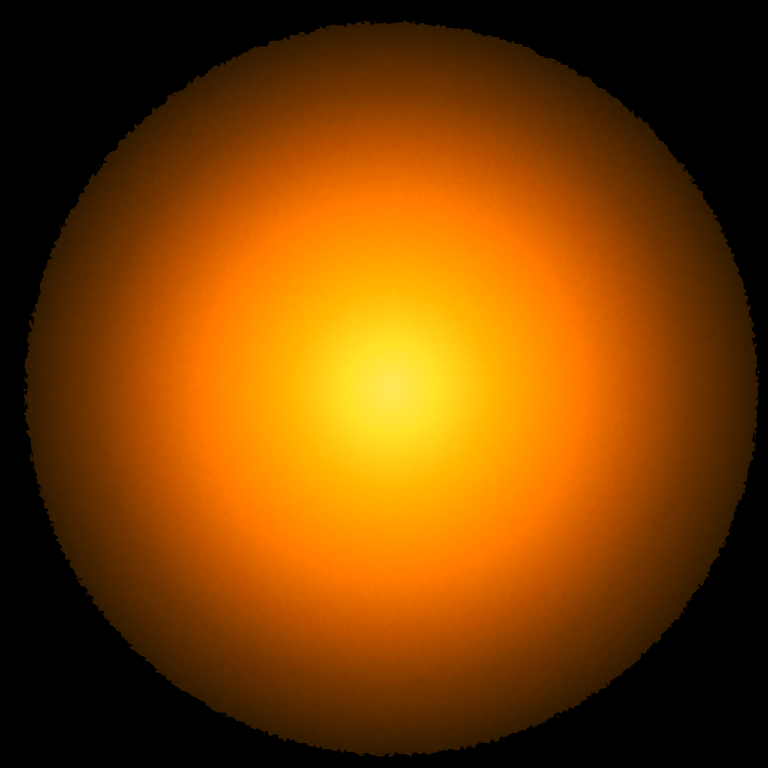
A WebGL 1 fragment shader for this background:

```glsl
precision highp float;
// A glowing amber disc with a ragged rim and fine grain on black.

uniform vec2 u_resolution;

const vec2 CENTER = vec2(0.510, 0.494);
const float RADIUS = 0.477;
const float RIM_SOFTNESS = 0.0012;
const float GRAIN_CELLS = 256.0;
const float GRAIN_SHIFT = 0.007;  // radial jitter, in canvas units

const vec3 CORE = vec3(1.00, 0.91, 0.36);
const vec3 YELLOW = vec3(1.00, 0.88, 0.15);
const vec3 GOLD = vec3(1.00, 0.71, 0.00);
const vec3 ORANGE = vec3(1.00, 0.47, 0.00);
const vec3 RUST = vec3(0.74, 0.32, 0.00);
const vec3 BROWN = vec3(0.46, 0.21, 0.00);
const vec3 UMBER = vec3(0.19, 0.10, 0.00);

// Radii at which each colour is reached
const float YELLOW_AT = 0.060;
const float GOLD_AT = 0.130;
const float ORANGE_AT = 0.250;
const float RUST_AT = 0.320;
const float BROWN_AT = 0.388;

float hash(vec2 p) {
  vec3 q = fract(vec3(p.xyx) * 0.1031);
  q += dot(q, q.yzx + 33.33);
  return fract((q.x + q.y) * q.z);
}

float valueNoise(vec2 p) {
  vec2 cell = floor(p);
  vec2 f = fract(p);
  f = f * f * (3.0 - 2.0 * f);
  float low = mix(hash(cell), hash(cell + vec2(1.0, 0.0)), f.x);
  float high = mix(hash(cell + vec2(0.0, 1.0)), hash(cell + vec2(1.0)), f.x);
  return mix(low, high, f.y);
}

// Linear blend factor between two radii
float ramp(float start, float end, float r) {
  return clamp((r - start) / (end - start), 0.0, 1.0);
}

vec3 glowColor(float r) {
  vec3 color = mix(CORE, YELLOW, ramp(0.0, YELLOW_AT, r));
  color = mix(color, GOLD, ramp(YELLOW_AT, GOLD_AT, r));
  color = mix(color, ORANGE, ramp(GOLD_AT, ORANGE_AT, r));
  color = mix(color, RUST, ramp(ORANGE_AT, RUST_AT, r));
  color = mix(color, BROWN, ramp(RUST_AT, BROWN_AT, r));
  return mix(color, UMBER, ramp(BROWN_AT, RADIUS, r));
}

void main() {
  vec2 uv = gl_FragCoord.xy / u_resolution;

  // Grain shifts the radius, mottling the glow and fraying the rim
  float grain = valueNoise(uv * GRAIN_CELLS) - 0.5;
  float r = length(uv - CENTER) + grain * GRAIN_SHIFT;

  float disc = 1.0 - smoothstep(-RIM_SOFTNESS, RIM_SOFTNESS, r - RADIUS);
  gl_FragColor = vec4(glowColor(r) * disc, 1.0);
}
```
